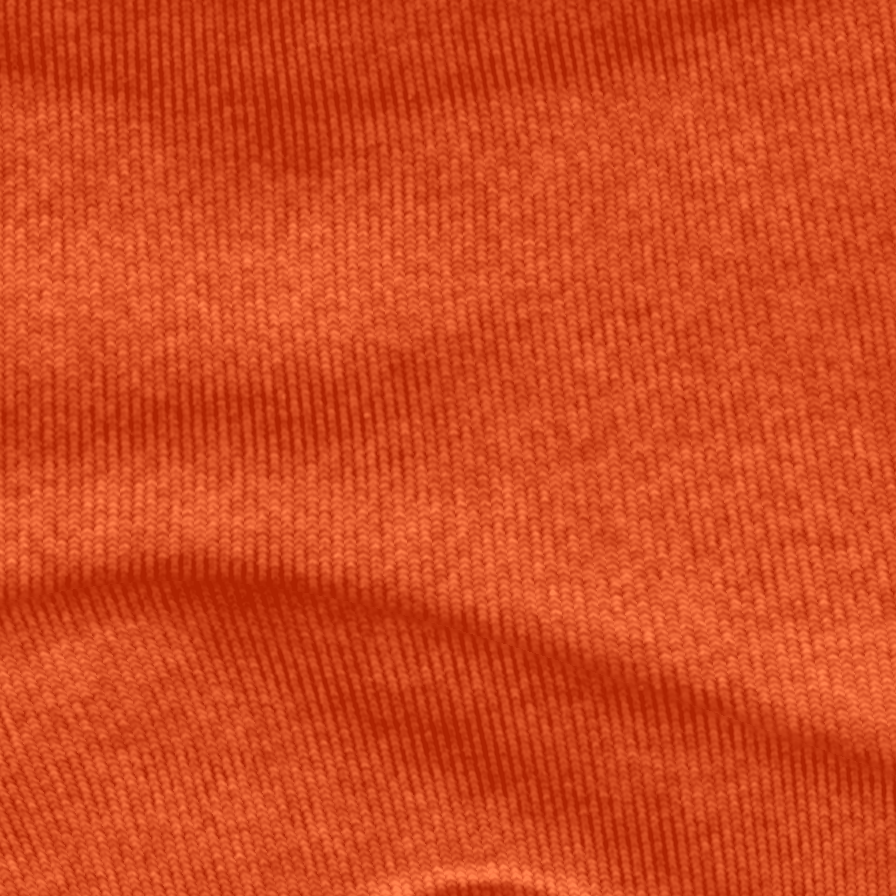
Write a WebGL 2 fragment shader that draws this texture.

```glsl
#version 300 es
precision highp float;
// Orange rib-knit cloth with soft folds running across it.

uniform vec2 u_resolution;
out vec4 fragColor;

const vec3 SHADOW = vec3(0.71, 0.17, 0.03);
const vec3 LIGHT = vec3(0.95, 0.43, 0.24);
const float BASE_TONE = 0.50;
const float RIBS = 73.0;          // ribs across the canvas
const float ROWS = 144.0;         // stitch rows up the canvas
const float RIB_DEPTH = 0.40;
const float STITCH_DEPTH = 0.12;
const float YARN_GRAIN = 0.46;
const float FIBRE_GRAIN = 0.34;
const float CLOUDING = 0.20;
const float STREAKING = 0.16;
const float TAU = 6.28319;

float hash(vec2 p) {
    vec3 q = fract(vec3(p.xyx) * 0.1031);
    q += dot(q, q.yzx + 33.33);
    return fract((q.x + q.y) * q.z);
}

float noise(vec2 p) {
    vec2 i = floor(p), f = fract(p);
    f = f * f * (3.0 - 2.0 * f);
    return mix(mix(hash(i), hash(i + vec2(1, 0)), f.x),
               mix(hash(i + vec2(0, 1)), hash(i + vec2(1, 1)), f.x), f.y);
}

// Bell with a separate width on each side of zero.
float band(float d, float below, float above) {
    float x = d / (d < 0.0 ? below : above);
    return exp(-x * x);
}

float blob(vec2 p, vec2 center, vec2 size) {
    vec2 q = (p - center) / size;
    return exp(-dot(q, q));
}

// Signed heights above the two main creases.
float upperCrease(vec2 p) {
    float x = p.x - 0.33;
    return p.y - 0.885 - 0.4 * x * x;
}

float lowerCrease(vec2 p) {
    float x = p.x - 0.2;
    return p.y - 0.352 + 0.37 * (sqrt(x * x + 0.0625) - 0.25);
}

float foldTone(vec2 p) {
    float tone = BASE_TONE;

    // Upper crease, with the cloth above it in shade
    float a = upperCrease(p);
    tone -= 0.24 * smoothstep(-0.02, 0.03, a);
    tone -= 0.26 * band(a, 0.035, 0.04);
    tone -= 0.12 * band(a, 0.008, 0.006) * smoothstep(0.95, 0.6, p.x);
    tone -= 0.26 * blob(p, vec2(0.31, 0.835), vec2(0.13, 0.05));
    tone += 0.10 * blob(p, vec2(0.06, 0.86), vec2(0.12, 0.04));

    // Broad swell and the hollow under it
    tone += 0.24 * blob(p, vec2(0.14, 0.67), vec2(0.42, 0.08));
    float hollow = p.y - 0.53 - 0.35 * max(p.x - 0.3, 0.0);
    tone -= 0.34 * band(hollow, 0.075, 0.05) * smoothstep(0.8, 0.3, p.x);

    // Lower crease: lit ridge above, soft shade below
    float c = lowerCrease(p);
    float fade = mix(1.0, 0.75, smoothstep(0.5, 0.9, p.x));
    tone += 0.30 * band(c - 0.075, 0.05, 0.08);
    tone -= 0.46 * fade * band(c, 0.045, 0.028);
    tone -= 0.18 * blob(p, vec2(0.62, 0.18), vec2(0.22, 0.07));

    // Slanting fold that branches off below
    float branch = p.y - 0.31 + 0.52 * (p.x - 0.22);
    tone -= 0.32 * band(branch, 0.04, 0.06)
          * smoothstep(0.15, 0.3, p.x) * smoothstep(0.95, 0.7, p.x);
    tone += 0.24 * blob(p, vec2(0.08, 0.27), vec2(0.14, 0.05));
    tone -= 0.10 * blob(p, vec2(0.87, 0.04), vec2(0.1, 0.08));

    // Rolled edge at the bottom
    float rim = length((p - vec2(0.54, -0.015)) / vec2(0.115, 0.04));
    tone += 0.50 * band(rim - 1.0, 0.2, 0.3);
    tone -= 0.40 * smoothstep(0.85, 0.6, rim);

    // Uneven dye and faint slanting streaks
    vec2 slant = vec2(p.x + 0.5 * p.y, p.y - 0.35 * p.x);
    tone += STREAKING * (noise(slant * vec2(24, 60)) - 0.5);
    return tone + CLOUDING * (noise(p * vec2(5, 11) + 7.0) - 0.5);
}

// Knit relief: smooth ribs in shade, grainy stitches in light.
float knitTone(vec2 p, float shade) {
    float c = lowerCrease(p);
    float lean = c > 0.0 ? (0.02 + 0.16 * p.x) * (p.y - 0.5)
                         : (0.40 - 0.35 * p.x) * (p.y - 0.3);
    float rib = RIBS * (p.x + lean + 0.012 * noise(p * 6.0));
    float across = abs(fract(rib) - 0.5);
    float brick = 0.5 * mod(floor(rib), 2.0);
    float row = ROWS * p.y + across + brick + 2.0 * noise(p * 5.0);
    float lit = smoothstep(0.1, 0.75, shade);

    float groove = smoothstep(0.15, 0.5, across) - 0.35;
    float depth = RIB_DEPTH * mix(1.2, 0.65, lit) * (0.6 + 0.8 * noise(p * vec2(9, 16)));
    float relief = -depth * groove;
    relief += STITCH_DEPTH * mix(0.5, 1.4, lit) * sin(TAU * row);
    relief += YARN_GRAIN * mix(0.65, 1.2, lit) * (noise(vec2(rib * 2.0, row * 1.1)) - 0.5);
    relief += FIBRE_GRAIN * (noise(p * 240.0) - 0.5);

    // Flatten in the crease, and fade when rows get finer than pixels
    relief *= 1.0 - 0.6 * band(c, 0.008, 0.008);
    return relief * smoothstep(1.2, 2.5, u_resolution.y / ROWS);
}

// Rare pale specks of lint.
float lint(vec2 p) {
    vec2 grid = p * 40.0, cell = floor(grid);
    vec2 spot = 0.25 + 0.5 * vec2(hash(cell + 3.0), hash(cell + 91.0));
    return step(0.988, hash(cell)) * smoothstep(0.18, 0.05, distance(fract(grid), spot));
}

void main() {
    vec2 p = gl_FragCoord.xy / u_resolution;
    float shade = foldTone(p);
    float tone = shade + knitTone(p, shade) + 0.35 * lint(p);
    fragColor = vec4(mix(SHADOW, LIGHT, clamp(tone, -0.12, 1.3)), 1.0);
}
```
